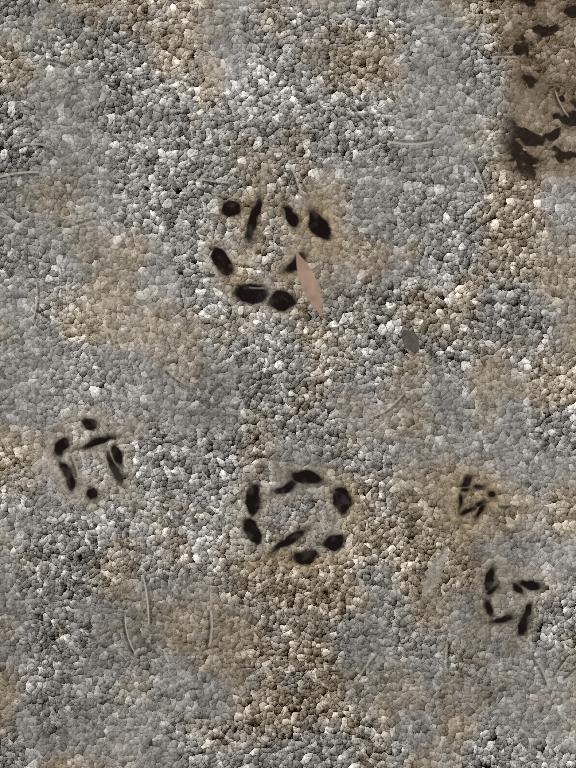
Reproduce this texture procedurally as a WebGL 1 fragment shader.

```glsl
precision highp float;
// Dry gritty ground with hollow prints, straw fibres, fallen leaves and a broken clod.
uniform vec2 u_resolution;

float hash(vec2 p) {
  return fract(sin(dot(p, vec2(41.3, 289.1))) * 4375.85);
}

vec2 hash2(vec2 p) {
  return vec2(hash(p), hash(p + 17.7));
}

float noise(vec2 p) {
  vec2 i = floor(p), f = fract(p);
  f = f * f * (3.0 - 2.0 * f);
  return mix(mix(hash(i), hash(i + vec2(1, 0)), f.x),
             mix(hash(i + vec2(0, 1)), hash(i + 1.0), f.x), f.y);
}

float fbm(vec2 p) {
  float sum = 0.0, amp = 0.5;
  for (int i = 0; i < 4; i++) {
    sum += amp * noise(p);
    p = mat2(1.6, 1.2, -1.2, 1.6) * p + 7.3;
    amp *= 0.5;
  }
  return sum / 0.9375;
}

mat2 rotation(float a) {
  return mat2(cos(a), -sin(a), sin(a), cos(a));
}

// Angular grains: cell tone, tilted facet, lit upper left side and dark gaps
float gravel(vec2 p) {
  vec2 cell = floor(p), nearOffset = vec2(0.0), id = cell;
  float near = 9.0, second = 9.0;
  for (int y = -1; y <= 1; y++) {
    for (int x = -1; x <= 1; x++) {
      vec2 c = cell + vec2(x, y);
      vec2 offset = p - c - hash2(c);
      vec2 q = rotation(6.3 * hash(c + 5.1)) * offset * vec2(0.8, 1.2);
      float d = length(q);
      if (d < near) {
        second = near; near = d; nearOffset = offset; id = c;
      } else {
        second = min(second, d);
      }
    }
  }
  float h = hash(id + 2.9), a = 6.3 * hash(id + 8.4);
  float gap = 1.0 - smoothstep(0.0, 0.22, second - near);
  float facet = dot(nearOffset, vec2(-0.14, 0.2) + 0.14 * vec2(cos(a), sin(a)));
  return (h - 0.5) * 0.23 + facet + 0.15 * smoothstep(0.86, 0.96, h) * (1.0 - gap) - 0.13 * gap;
}

// Signed distance to a broken ring of slanted hollows
float hollows(vec2 p, vec2 centre, float radius, float seed) {
  float d = 1.0;
  for (int i = 0; i < 8; i++) {
    vec2 r = hash2(vec2(float(i), seed));
    float a = (float(i) + 0.8 * r.x) * 0.785;
    vec2 q = p - centre - radius * (0.55 + 0.6 * r.y) * vec2(cos(a), sin(a));
    q = rotation(a + 1.57 + 1.6 * (r.x - 0.5)) * q;
    vec2 size = radius * vec2(0.16 + 0.25 * r.x, 0.09 + 0.1 * r.y);
    d = min(d, (length(q / size) - 1.0) * size.y);
  }
  return d;
}

// Pointed leaf, distance in canvas units
float leaf(vec2 p, vec2 centre, float angle, vec2 size) {
  vec2 q = rotation(angle) * (p - centre);
  float t = clamp(q.x / size.x, -1.0, 1.0);
  return max(abs(q.y) - size.y * (1.0 - t * t), abs(q.x) - size.x);
}

void main() {
  vec2 p = gl_FragCoord.xy / u_resolution.x;
  float px = 1.0 / u_resolution.x;
  vec2 ragged = p + 0.014 * (vec2(fbm(p * 45.0), fbm(p * 45.0 + 31.0)) - 0.5);

  // Hollow prints and the pressed mud around them
  float pit = hollows(ragged, vec2(0.47, 0.91), 0.092, 3.0);
  pit = min(pit, hollows(ragged, vec2(0.51, 0.44), 0.078, 7.0));
  pit = min(pit, hollows(ragged, vec2(0.16, 0.53), 0.068, 12.0));
  pit = min(pit, hollows(ragged, vec2(0.88, 0.29), 0.045, 19.0));
  pit = min(pit, hollows(ragged, vec2(0.82, 0.47), 0.032, 23.0));
  float rim = 1.0 - smoothstep(0.0, 0.03, pit);

  // Ground: mud patches under two sizes of grit
  float patches = fbm(p * 5.0 + 3.0), stain = fbm(p * 9.0 + 40.0);
  float grit = mix(0.55, 1.1, smoothstep(0.35, 0.6, fbm(p * 8.0 + 11.0))) * (1.0 - 0.4 * rim);
  float tone = 0.54 + 0.22 * (patches - 0.5) + 0.18 * (fbm(p * 38.0) - 0.5);
  tone += grit * (0.85 * gravel(ragged * 82.0) + 0.6 * gravel(p * 148.0 + 9.0));
  tone += 0.1 * (noise(p * 260.0) - 0.5);
  float warmth = 0.017 + 0.035 * smoothstep(0.45, 0.7, stain) + 0.025 * rim;
  vec3 col = tone + warmth * vec3(0.8, 0.0, -1.2);

  // Broken brown clod in the upper right corner
  float clod = smoothstep(0.86, 0.91, ragged.x + 0.08 * (stain - 0.5))
             * smoothstep(1.02, 1.07, ragged.y + 0.1 * (patches - 0.5));
  float lump = fbm(ragged * vec2(24.0, 32.0) + 5.0);
  vec3 soil = vec3(0.43, 0.37, 0.30) + 0.5 * (tone - 0.5) + 0.4 * (lump - 0.5);
  soil = mix(vec3(0.12, 0.09, 0.07), soil, smoothstep(0.33, 0.41, lump));
  col = mix(col, soil, 0.9 * clod);

  // Hollows: soft shade at the lip, nearly black inside
  col *= 1.0 - 0.3 * (1.0 - smoothstep(0.0, 0.007, pit));
  vec3 depth = vec3(0.10, 0.08, 0.07) + 0.1 * smoothstep(0.5, 0.75, fbm(p * 60.0));
  col = mix(col, depth, 1.0 - smoothstep(-1.2 * px, 1.2 * px, pit));

  // Curved straw fibres with a thin shadow
  for (int i = 0; i < 44; i++) {
    vec2 s = vec2(float(i), 4.6), r = hash2(s + 3.0);
    vec2 q = rotation(6.3 * hash(s)) * (p - hash2(s + 9.0) * vec2(1.0, 1.333));
    float span = 0.012 + 0.035 * r.x * r.x;
    q.y += (r.y - 0.5) * 9.0 * q.x * q.x;
    float along = 1.0 - smoothstep(span - 0.004, span, abs(q.x));
    float width = 0.0008 + 0.0009 * r.y;
    float shadow = 1.0 - smoothstep(width, width + 2.0 * px, abs(q.y + 0.0032));
    float fibre = 1.0 - smoothstep(width - 0.5 * px, width + px, abs(q.y));
    col *= 1.0 - 0.28 * along * shadow;
    col = mix(col, vec3(0.68, 0.65, 0.59) + 0.1 * (r.x - 0.5), along * fibre * (0.35 + 0.5 * r.x));
  }

  // One tan leaf, one dark leaf and one pale curled blade
  float tan_leaf = leaf(p, vec2(0.537, 0.84), 1.95, vec2(0.062, 0.014));
  float dark_leaf = leaf(ragged, vec2(0.713, 0.741), 2.2, vec2(0.026, 0.016));
  float blade = leaf(ragged, vec2(0.758, 0.345), 1.1, vec2(0.05, 0.011));
  float grain = 0.12 * (fbm(p * 70.0) - 0.5);
  col = mix(col, vec3(0.62, 0.52, 0.45) + grain, 1.0 - smoothstep(-px, px, tan_leaf));
  col = mix(col, vec3(0.33, 0.31, 0.28) + grain, 0.9 - 0.9 * smoothstep(-px, px, dark_leaf));
  col = mix(col, vec3(0.56, 0.54, 0.50) + grain, 0.7 - 0.7 * smoothstep(-px, px, blade));

  gl_FragColor = vec4(clamp(col, 0.0, 1.0), 1.0);
}
```
